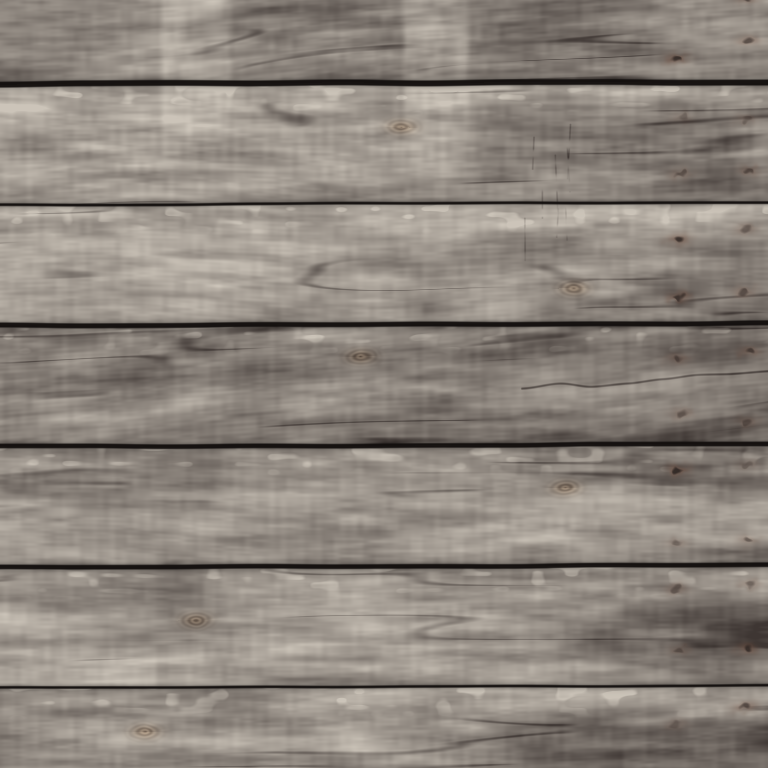
Reproduce this texture procedurally as a WebGL 2 fragment shader.

```glsl
#version 300 es
precision highp float;
uniform vec2 u_resolution;
out vec4 fragColor;

const float PITCH = 0.1573;
const float FIRST_SEAM = 0.1055;
const vec3 DARK = vec3(0.20, 0.17, 0.16);
const vec3 PALE = vec3(0.73, 0.70, 0.66);
const vec3 GAP = vec3(0.07, 0.055, 0.05);
const vec3 RUST = vec3(0.42, 0.29, 0.23);
// Bottom to top
const float BOARD_TONE[7] = float[7](0.76, 0.83, 0.77, 0.61, 0.92, 0.86, 0.66);
const float BOARD_SLOPE[7] = float[7](0.02, 0.0, -0.01, 0.06, 0.0, 0.01, 0.05);
const float SEAM_HALF[6] = float[6](0.0016, 0.0029, 0.0029, 0.0031, 0.0017, 0.0037);

float hash(vec2 p) {
  return fract(sin(dot(p, vec2(127.1, 311.7))) * 43758.5453);
}

float noise(vec2 p) {
  vec2 i = floor(p), f = fract(p);
  f = f * f * (3.0 - 2.0 * f);
  return mix(mix(hash(i), hash(i + vec2(1, 0)), f.x),
             mix(hash(i + vec2(0, 1)), hash(i + vec2(1, 1)), f.x), f.y);
}

float fbm(vec2 p) {
  float sum = 0.0, amp = 0.55;
  for (int i = 0; i < 3; i++) {
    sum += amp * noise(p);
    p = p * 2.03 + 19.7;
    amp *= 0.52;
  }
  return sum;
}

float band(float x, float a, float b, float soft) {
  return smoothstep(a - soft, a + soft, x) * (1.0 - smoothstep(b - soft, b + soft, x));
}

float stroke(vec2 p, vec2 a, vec2 b, float halfWidth, float px) {
  vec2 ab = b - a;
  float d = length(p - a - ab * clamp(dot(p - a, ab) / dot(ab, ab), 0.0, 1.0));
  return 1.0 - smoothstep(halfWidth - px, halfWidth + px, d);
}

// Thin fissures along the contour of stretched noise
float fissures(vec2 p, float amount) {
  float contour = abs(noise(p * vec2(4.0, 55.0)) - 0.5);
  float mask = smoothstep(0.58, 0.75, noise(p * vec2(7.0, 26.0) + 40.0));
  return amount * mask * (1.0 - smoothstep(0.0, 0.07, contour));
}

// x: rust halo, y: dark nail head
vec2 nails(vec2 p, float boardY, float row) {
  vec2 marks = vec2(0);
  for (int i = 0; i < 4; i++) {
    vec2 id = vec2(float(i) + 3.0, row + 5.0);
    float column = float(i / 2), level = float(i % 2);
    vec2 c = vec2(mix(0.885, 0.972, column), mix(0.25, 0.76, level));
    c += (vec2(hash(id), hash(id + 9.0)) - 0.5) * vec2(0.01, 0.2);
    vec2 d = vec2(p.x - c.x, (boardY - c.y) * PITCH);
    d += (noise(p * 130.0) - 0.5) * 0.007;
    float strength = mix(0.25, 1.0, hash(id + 21.0));
    marks.x = max(marks.x, strength * exp(-dot(d * vec2(70, 150), d * vec2(70, 150))));
    marks.y = max(marks.y, strength * (1.0 - smoothstep(0.002, 0.0065, length(d * vec2(0.8, 1.2)))));
  }
  return marks;
}

void main() {
  vec2 p = gl_FragCoord.xy / u_resolution;
  float px = 1.0 / min(u_resolution.x, u_resolution.y);

  // Boards and slightly crooked seams
  float rough = (noise(vec2(p.x * 9.0, floor(p.y * 6.0))) - 0.5) * 0.002;
  float s = (p.y + rough - 0.003 * (p.x - 0.5) - FIRST_SEAM) / PITCH;
  int board = clamp(int(floor(s)) + 1, 0, 6);
  float row = float(board), boardY = fract(s);
  float seamDist = abs(s - round(s)) * PITCH;
  float seamHalf = SEAM_HALF[clamp(int(round(s)), 0, 5)];

  // One knot per board bends the grain
  vec2 knot = vec2(p.x - 0.08 - 0.7 * hash(vec2(row, 2.0)),
                   (boardY - mix(0.25, 0.85, hash(vec2(row, 8.0)))) * PITCH);
  float knotDist = length(knot * vec2(0.6, 1.2));
  float knotMask = exp(-knotDist * knotDist * 9000.0);
  vec2 g = p + vec2(row * 7.3, row * 3.1);
  g.y += 0.012 * (noise(g * vec2(3.0, 8.0)) - 0.5) - BOARD_SLOPE[board] * p.x;
  g.y += 0.008 * knotMask * sign(knot.y);

  // Grain and clouded weathering
  float tone = BOARD_TONE[board];
  tone += 0.52 * (fbm(g * vec2(4.0, 24.0)) - 0.5);
  tone += 0.60 * (fbm(g * vec2(13.0, 75.0)) - 0.5);
  tone += 0.38 * (fbm(g * vec2(4.0, 6.0) + 60.0) - 0.5);
  tone += 0.10 * (noise(g * vec2(130.0, 40.0)) - 0.5);
  float stain = smoothstep(0.45, 0.75, noise(g * vec2(2.2, 15.0) + 11.0));
  tone -= 0.30 * stain * smoothstep(0.35, 0.95, p.x);
  tone -= 0.13 * (1.0 - smoothstep(0.0, 0.28, boardY)) * noise(g * vec2(5.0, 2.0));
  tone -= fissures(g, 0.30);

  // Pale upright bands and chipped upper edges
  float bands = band(p.x, 0.21, 0.30, 0.006) + band(p.x, 0.525, 0.61, 0.006);
  tone += 0.17 * bands * smoothstep(0.74, 0.93, p.y) * (0.5 + noise(p * vec2(60, 35)));
  float chips = smoothstep(0.66, 0.85, noise(g * vec2(45.0, 100.0)));
  tone += 0.24 * chips * smoothstep(0.68, 0.95, boardY);

  // Knot rings, long split and upright scratches
  tone -= knotMask * (0.16 + 0.14 * sin(knotDist * 1100.0 + 4.0 * noise(p * 70.0)));
  float bend = 0.008 * (noise(vec2(p.x * 22.0, 4.0)) - 0.5);
  tone -= 0.45 * stroke(p + vec2(0, bend), vec2(0.68, 0.495), vec2(1.0, 0.513), 0.0013, px);
  for (int i = 0; i < 8; i++) {
    vec2 id = vec2(float(i), 31.0);
    vec2 a = vec2(mix(0.675, 0.745, hash(id)), mix(0.585, 0.79, hash(id + 4.0)));
    vec2 b = a + vec2(0.008 * (hash(id + 7.0) - 0.5), mix(0.025, 0.09, hash(id + 13.0)));
    tone -= 0.24 * stroke(p, a, b, 0.0009, px) * smoothstep(0.2, 0.6, noise(p * vec2(20, 90)));
  }

  // Colour, rust and gaps
  vec3 color = mix(DARK, PALE, clamp(tone, 0.08, 1.13));
  color = mix(color, color * vec3(1.03, 0.93, 0.82), knotMask * 0.7);
  vec2 nail = nails(p, boardY, row);
  color = mix(color, RUST, nail.x * 0.6);
  color = mix(color, DARK * 0.8, nail.y * 0.85);
  color *= 1.0 - 0.28 * exp(-max(seamDist - seamHalf, 0.0) * 350.0);
  float gap = 1.0 - smoothstep(seamHalf - px, seamHalf + px, seamDist);
  color = mix(color, GAP, gap * 0.95);
  fragColor = vec4(color, 1.0);
}
```
